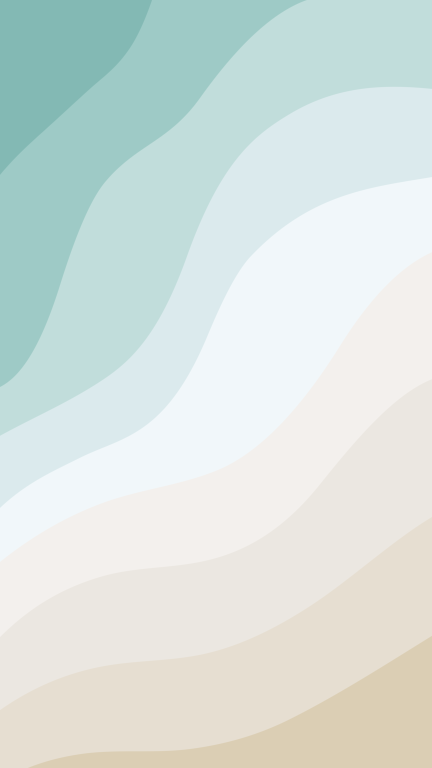
Reproduce this background procedurally as a WebGL 1 fragment shader.

```glsl
precision highp float;
// Flat layered waves running diagonally from teal sea through white foam to sand.

uniform vec2 u_resolution;

const float ASPECT = 16.0 / 9.0;

// Cubic span between two knots (x, height, slope); returns height and slope at x.
vec2 span(float x, vec3 a, vec3 b) {
  float w = b.x - a.x;
  float t = (x - a.x) / w;
  float rise = b.y - a.y;
  float c1 = w * a.z;
  float c2 = 3.0 * rise - w * (2.0 * a.z + b.z);
  float c3 = w * (a.z + b.z) - 2.0 * rise;
  return vec2(a.y + t * (c1 + t * (c2 + t * c3)),
              (c1 + t * (2.0 * c2 + 3.0 * t * c3)) / w);
}

// Smooth crest through five knots, continued straight past the last one.
vec2 crest(float x, vec3 a, vec3 b, vec3 c, vec3 d, vec3 e) {
  if (x < b.x) return span(x, a, b);
  if (x < c.x) return span(x, b, c);
  if (x < d.x) return span(x, c, d);
  if (x < e.x) return span(x, d, e);
  return vec2(e.y + (x - e.x) * e.z, e.z);
}

// Fills everything below a crest, softening the edge over about one pixel.
vec3 layer(vec3 base, vec3 shade, float y, vec2 edge, float pixel) {
  float dist = (edge.x - y) / sqrt(1.0 + edge.y * edge.y);
  return mix(base, shade, smoothstep(-0.7 * pixel, 0.7 * pixel, dist));
}

void main() {
  // Canvas width is one unit.
  vec2 p = gl_FragCoord.xy / u_resolution * vec2(1.0, ASPECT);
  float pixel = 1.0 / u_resolution.x;

  vec3 deepTeal  = vec3(0.514, 0.725, 0.706);
  vec3 teal      = vec3(0.620, 0.793, 0.776);
  vec3 paleTeal  = vec3(0.757, 0.867, 0.859);
  vec3 paleBlue  = vec3(0.859, 0.918, 0.929);
  vec3 foam      = vec3(0.945, 0.969, 0.980);
  vec3 shell     = vec3(0.953, 0.941, 0.929);
  vec3 paleSand  = vec3(0.922, 0.906, 0.882);
  vec3 sand      = vec3(0.902, 0.871, 0.820);
  vec3 warmSand  = vec3(0.859, 0.808, 0.706);

  // Water, from the top down.
  vec3 color = deepTeal;
  color = layer(color, teal, p.y, crest(p.x,
    vec3(0.0, 1.373, 1.2), vec3(0.104, 1.477, 0.9), vec3(0.208, 1.572, 0.9),
    vec3(0.301, 1.667, 1.5), vec3(0.352, 1.778, 2.9)), pixel);
  color = layer(color, paleTeal, p.y, crest(p.x,
    vec3(0.0, 0.882, 0.5), vec3(0.139, 1.118, 3.2), vec3(0.243, 1.356, 1.2),
    vec3(0.463, 1.551, 1.4), vec3(0.711, 1.778, 0.35)), pixel);
  color = layer(color, paleBlue, p.y, crest(p.x,
    vec3(0.0, 0.769, 0.55), vec3(0.231, 0.894, 0.65), vec3(0.433, 1.185, 2.8),
    vec3(0.671, 1.514, 0.6), vec3(1.0, 1.572, -0.1)), pixel);
  color = layer(color, foam, p.y, crest(p.x,
    vec3(0.0, 0.602, 0.95), vec3(0.185, 0.718, 0.5), vec3(0.481, 1.002, 2.4),
    vec3(0.581, 1.185, 1.05), vec3(1.0, 1.368, 0.17)), pixel);

  // Beach.
  color = layer(color, shell, p.y, crest(p.x,
    vec3(0.0, 0.477, 0.8), vec3(0.231, 0.611, 0.38), vec3(0.5, 0.688, 0.4),
    vec3(0.787, 0.977, 1.6), vec3(1.0, 1.194, 0.45)), pixel);
  color = layer(color, paleSand, p.y, crest(p.x,
    vec3(0.0, 0.303, 1.0), vec3(0.231, 0.442, 0.3), vec3(0.463, 0.477, 0.2),
    vec3(0.741, 0.657, 1.25), vec3(1.0, 0.900, 0.4)), pixel);
  color = layer(color, sand, p.y, crest(p.x,
    vec3(0.0, 0.134, 0.7), vec3(0.231, 0.234, 0.2), vec3(0.463, 0.262, 0.2),
    vec3(0.718, 0.375, 0.65), vec3(1.0, 0.581, 0.6)), pixel);
  color = layer(color, warmSand, p.y, crest(p.x,
    vec3(0.0, -0.032, 0.6), vec3(0.185, 0.032, 0.15), vec3(0.44, 0.044, 0.13),
    vec3(0.671, 0.113, 0.5), vec3(1.0, 0.306, 0.62)), pixel);

  gl_FragColor = vec4(color, 1.0);
}
```
